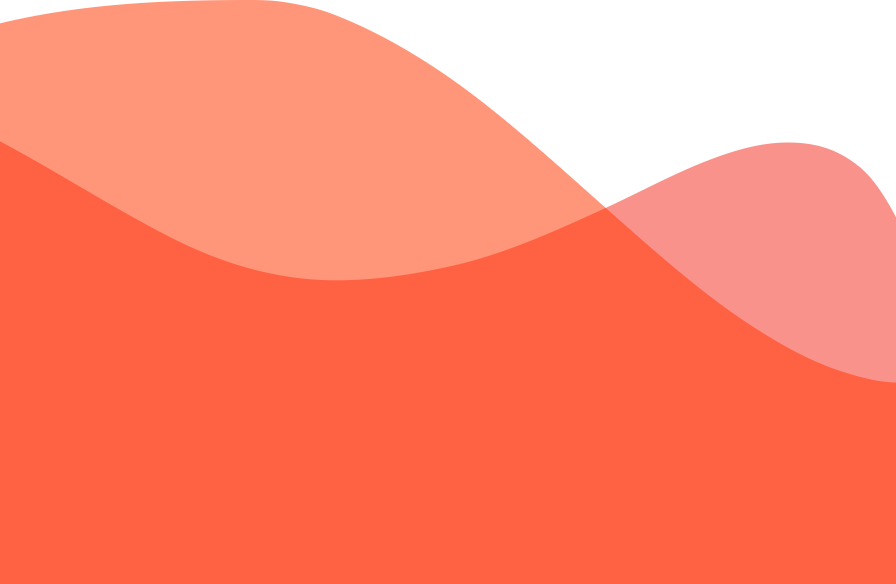
Give the GLSL for this background, as a Shadertoy shader.

```glsl
// Two broad translucent waves over white; where they overlap they form a solid
// coral ground. Each crest is a smooth cubic Hermite curve through a few knots,
// and the pixel is tinted by how far it lies below each curve.

const vec3 SKY   = vec3(1.0, 1.0, 1.0);
const vec3 PEACH = vec3(1.0, 0.584, 0.475);
const vec3 PINK  = vec3(0.976, 0.573, 0.545);
const vec3 CORAL = vec3(0.996, 0.384, 0.259);

// Knots: x, height, slope, all as fractions of the canvas
const int KNOTS = 9;
const vec3 PEACH_WAVE[KNOTS] = vec3[KNOTS](
    vec3(0.000, 0.960,  0.369),
    vec3(0.280, 1.000,  0.000),
    vec3(0.319, 0.996, -0.250),
    vec3(0.371, 0.976, -0.584),
    vec3(0.495, 0.874, -1.044),
    vec3(0.676, 0.644, -1.359),
    vec3(0.833, 0.448, -1.014),
    vec3(0.9375, 0.365, -0.500),
    vec3(1.000, 0.345, -0.031));
const vec3 PINK_WAVE[KNOTS] = vec3[KNOTS](
    vec3(0.000, 0.758, -0.814),
    vec3(0.195, 0.590, -0.768),
    vec3(0.375, 0.520,  0.000),
    vec3(0.508, 0.546,  0.353),
    vec3(0.676, 0.644,  0.707),
    vec3(0.788, 0.724,  0.599),
    vec3(0.879, 0.756,  0.000),
    vec3(0.961, 0.712, -1.306),
    vec3(1.000, 0.628, -2.920));

// Height and slope of the cubic between two knots
vec2 hermite(vec3 a, vec3 b, float x) {
    float span = b.x - a.x;
    float t = (x - a.x) / span;
    float rise = b.y - a.y;
    float bend = span * (a.z + b.z) - 2.0 * rise;
    float curve = 3.0 * rise - span * (2.0 * a.z + b.z);
    float height = a.y + t * (span * a.z + t * (curve + t * bend));
    float slope = a.z + t * (2.0 * curve + 3.0 * t * bend) / span;
    return vec2(height, slope);
}

// Smooth coverage of the area below a wave
float below(vec3 wave[KNOTS], vec2 uv) {
    vec2 crest = vec2(0.0);
    for (int i = 0; i < KNOTS - 1; i++) {
        if (uv.x >= wave[i].x) crest = hermite(wave[i], wave[i + 1], uv.x);
    }
    float steepness = crest.y * iResolution.y / iResolution.x;
    float depth = (crest.x - uv.y) * iResolution.y / sqrt(1.0 + steepness * steepness);
    return clamp(depth + 0.5, 0.0, 1.0);
}

void mainImage(out vec4 fragColor, in vec2 fragCoord) {
    vec2 uv = fragCoord / iResolution.xy;
    float inPeach = below(PEACH_WAVE, uv);
    float inPink = below(PINK_WAVE, uv);

    // Blend the four regions made by the two crossing waves
    vec3 abovePink = mix(SKY, PEACH, inPeach);
    vec3 underPink = mix(PINK, CORAL, inPeach);
    fragColor = vec4(mix(abovePink, underPink, inPink), 1.0);
}
```
